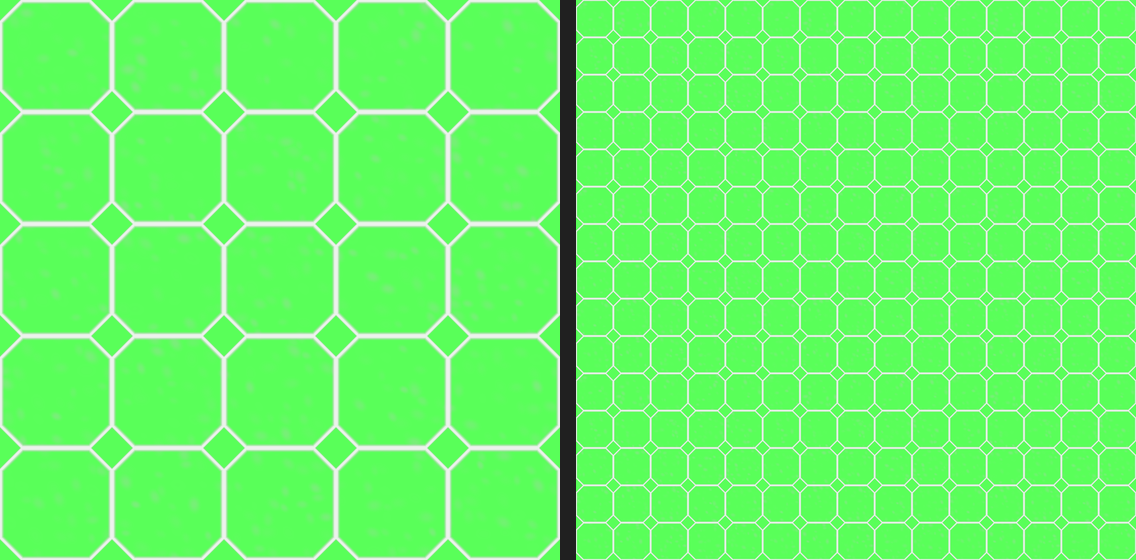
Left: one tile. Right: repeated 3 by 3.
Give the GLSL for this pattern, as a Shadertoy shader.

```glsl
const float TILES = 5.0;
const float BLOT_GRID = 34.0;
const float TAU = 6.2831853;
const float DIAMOND_REACH = 0.184;

const vec3 GLAZE = vec3(0.35, 1.0, 0.35);
const vec3 WORN_GLAZE = vec3(0.52, 0.91, 0.52);
const vec3 GROUT = vec3(0.93, 0.95, 0.93);

vec3 hash3(vec2 cell) {
    vec3 q = fract(cell.xyx * vec3(0.1031, 0.1030, 0.0973));
    q += dot(q, q.yxz + 33.33);
    return fract((q.xxy + q.yzz) * q.zyx);
}

mat2 rotation(float angle) {
    float c = cos(angle), s = sin(angle);
    return mat2(c, s, -s, c);
}

// Wrapping cellular noise made of soft, randomly turned ovals
float blotches(vec2 uv, float grid) {
    vec2 p = uv * grid;
    vec2 base = floor(p);
    float strongest = 0.0;
    for (int y = -1; y <= 1; y++) {
        for (int x = -1; x <= 1; x++) {
            vec2 cell = base + vec2(x, y);
            vec2 key = mod(cell, grid);
            vec3 place = hash3(key + 3.0);
            vec3 style = hash3(key + 71.0);
            vec2 offset = p - cell - mix(vec2(0.15), vec2(0.85), place.xy);
            offset = rotation(0.7 + 1.6 * (style.x - 0.5)) * offset;
            float dist = length(offset * vec2(1.0, 1.45));
            float radius = mix(0.4, 0.75, style.y);
            float strength = smoothstep(0.3, 1.0, place.z);
            strongest = max(strongest, strength * (1.0 - smoothstep(0.05, radius, dist)));
        }
    }
    return strongest;
}

// Broad wrapping variation in how worn the glaze is
float wearDensity(vec2 uv) {
    vec2 a = uv * TAU;
    float waves = sin(3.0 * a.x + 4.0 * a.y + 1.3 * sin(2.0 * a.x))
                + sin(7.0 * a.x - 5.0 * a.y + 1.1 * sin(3.0 * a.y))
                + 0.6 * sin(11.0 * a.y + 4.0 * a.x);
    return smoothstep(-1.8, 1.6, waves);
}

// Coverage of the grout around octagons with diamonds at their corners
float groutMask(vec2 toLine, float diamondReach) {
    float diagonal = (toLine.x + toLine.y - diamondReach) * 0.70711;
    float edge = min(min(toLine.x, toLine.y), diagonal - 0.008);
    float aroundOctagon = 1.0 - smoothstep(0.009, 0.043, edge);
    float outsideDiamond = smoothstep(-0.007, 0.007, diagonal);
    return aroundOctagon * outsideDiamond;
}

void mainImage(out vec4 fragColor, in vec2 fragCoord) {
    vec2 uv = fragCoord / iResolution.xy;
    vec2 toLine = 0.5 - abs(fract(uv * TILES) - 0.5);

    // Glaze, mottled on the octagons only
    float onOctagon = smoothstep(0.0, 0.06, toLine.x + toLine.y - DIAMOND_REACH);
    float wear = blotches(uv, BLOT_GRID) * mix(0.25, 1.0, wearDensity(uv));
    vec3 color = mix(GLAZE, WORN_GLAZE, 0.75 * wear * onOctagon);

    // Grout with a faint shade along its soft edge
    float grout = groutMask(toLine, DIAMOND_REACH);
    color = mix(color, GROUT, grout);
    color *= 1.0 - 0.25 * grout * (1.0 - grout);

    fragColor = vec4(color, 1.0);
}
```
